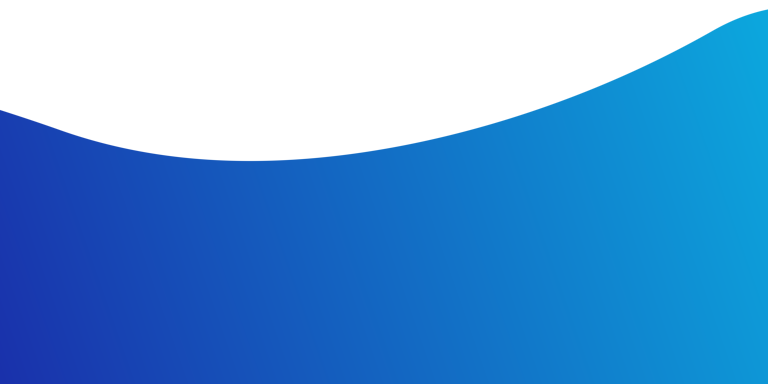
This background is drawn by a Shadertoy shader. Its source:

```glsl
// A blue field under a smooth wave, on a white ground.
// The wave is a quartic valley whose two ends are eased by parabolas;
// the fill is a linear gradient tilted slightly upward to the right.

// Height of the wave at x, in units of the canvas height.
float waveHeight(float x) {
    float d = x - 0.651;
    float valley = 0.5807 + d * d * (0.2803 + d * (-0.0811 + d * 0.0351));
    float leftEase = max(0.156 - x, 0.0);
    float rightEase = max(x - 1.857, 0.0);
    return valley - 0.6 * leftEase * leftEase - 1.59 * rightEase * rightEase;
}

vec3 blueGradient(vec2 p) {
    float t = dot(p, vec2(0.417, 0.146));
    return mix(vec3(0.10, 0.19, 0.67), vec3(0.045, 0.67, 0.874), t);
}

void mainImage(out vec4 fragColor, in vec2 fragCoord) {
    vec2 p = fragCoord / iResolution.y;
    float pixel = 1.0 / iResolution.y;

    // Vertical gap divided by the slope length gives the edge distance.
    float height = waveHeight(p.x);
    float slope = (waveHeight(p.x + pixel) - height) / pixel;
    float edge = (p.y - height) / sqrt(1.0 + slope * slope);
    float white = smoothstep(-0.75 * pixel, 0.75 * pixel, edge);

    fragColor = vec4(mix(blueGradient(p), vec3(1.0), white), 1.0);
}
```
